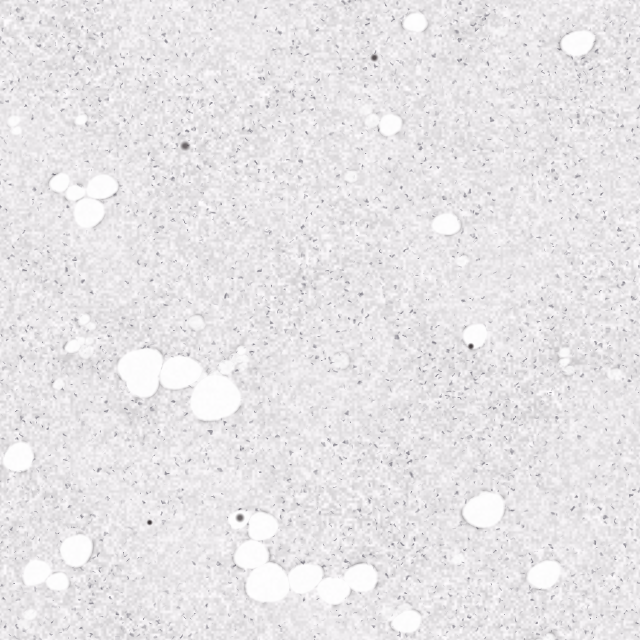
A Shadertoy shader for this texture:

```glsl
const vec3 PAPER = vec3(0.914, 0.905, 0.913);
const vec3 BUBBLE = vec3(0.992, 0.99, 0.992);
const vec3 SPECK = vec3(0.5, 0.49, 0.53);
const vec3 PIT = vec3(0.15, 0.12, 0.13);
const float FINE_CELLS = 250.0;
const float FINE_CONTRAST = 0.115;
const float COARSE_CELLS = 115.0;
const float COARSE_CONTRAST = 0.055;
const float SPECK_CELLS = 105.0;
const float SPECK_DENSITY = 0.36;
const float PATCH_CONTRAST = 0.009;
const int CLUSTERS = 36;
const int CHAIN = 5;
const float CHAIN_CHANCE = 0.58;
const float MIN_RADIUS = 0.008;
const float MAX_RADIUS = 0.039;
const float BUBBLE_EDGE = 0.0025;
const int PITS = 5;
const float UPPER_BAND = 0.43;
const float LOWER_BAND = 0.355;
const float BAND_WIDTH = 0.018;
const float TAU = 6.2831853;

vec3 hash3(vec2 p) {
    vec3 q = fract(p.xyx * vec3(0.1031, 0.1030, 0.0973));
    q += dot(q, q.yxz + 33.33);
    return fract((q.xxy + q.yzz) * q.zyx);
}

// Smooth random field centered on zero
float noise(vec2 p) {
    vec2 c = floor(p);
    vec2 f = p - c;
    f *= f * (3.0 - 2.0 * f);
    float low = mix(hash3(c).x, hash3(c + vec2(1, 0)).x, f.x);
    float high = mix(hash3(c + vec2(0, 1)).x, hash3(c + vec2(1, 1)).x, f.x);
    return mix(low, high, f.y) - 0.5;
}

// Soft, slowly changing field made of layered sines
float waves(vec2 p) {
    return (sin(p.x * 9.0 + 2.5 * sin(p.y * 7.0))
          + sin(p.y * 17.0 - 2.0 * sin(p.x * 13.0 + 1.0))
          + sin(p.x * 31.0 + p.y * 23.0 + 2.0 * sin(p.y * 29.0))) / 3.0;
}

float band(float y, float center) {
    float d = (y - center) / BAND_WIDTH;
    return exp(-d * d);
}

// Small dark flecks, present in a share of the cells
float specks(vec2 p, float density) {
    p += 0.6 * vec2(noise(p * 2.1 + 40.0), noise(p * 2.1 + 90.0));
    vec2 cell = floor(p);
    float cover = 0.0;
    for (int y = -1; y <= 1; y++)
    for (int x = -1; x <= 1; x++) {
        vec2 c = cell + vec2(x, y);
        vec3 place = hash3(c + 211.0);
        vec3 look = hash3(c + 503.0);
        float radius = mix(0.28, 0.55, look.x);
        float angle = TAU * look.z;
        vec2 d = c + place.xy - p;
        d += 0.35 * vec2(cos(angle), sin(angle)) * dot(d, vec2(cos(angle), sin(angle)));
        float fleck = 1.0 - smoothstep(0.0, radius, length(d));
        float strength = mix(0.16, 0.95, look.y * look.y);
        cover = max(cover, fleck * strength * step(place.z, density));
    }
    return cover;
}

// Chains of touching ovals: x = cover, y = rim shadow
vec2 bubbles(vec2 p, float edge) {
    vec2 result = vec2(0.0);
    for (int i = 0; i < CLUSTERS; i++) {
        float id = float(i);
        vec3 seed = hash3(vec2(id, 71.0));
        vec2 center = fract(id * vec2(0.7549, 0.5698) + 0.45 * seed.xy);
        float radius = mix(MIN_RADIUS, MAX_RADIUS, pow(seed.z, 3.4));
        for (int j = 0; j < CHAIN; j++) {
            vec3 h = hash3(vec2(id + 5.0, float(j) * 7.0 + 131.0));
            vec2 d = p - center;
            d.y -= 0.2 * d.x * h.x;
            d *= vec2(mix(1.0, 0.86, h.y), mix(1.0, 1.14, h.y));
            float wobble = 0.05 * sin(3.0 * atan(d.y, d.x + 1e-5) + TAU * h.z);
            float dist = length(d) - radius * (1.0 + wobble);
            float opacity = radius < 0.013 ? mix(0.55, 1.0, h.x) : 1.0;
            result.x = max(result.x, opacity * (1.0 - smoothstep(-edge, edge, dist)));
            result.y = max(result.y, opacity * exp(-abs(dist - edge) / edge));
            if (h.z > CHAIN_CHANCE) break;
            float next = clamp(radius * mix(0.55, 1.15, h.y), MIN_RADIUS * 0.8, MAX_RADIUS);
            float angle = TAU * h.x;
            center += (radius + next) * 1.02 * vec2(cos(angle), sin(angle));
            radius = next;
        }
    }
    return result;
}

void mainImage(out vec4 fragColor, in vec2 fragCoord) {
    vec2 uv = fragCoord / iResolution.y;
    float field = waves(uv);
    float bands = (band(uv.y, UPPER_BAND) + band(uv.y, LOWER_BAND)) * (0.7 + 0.4 * field);

    // Pale ground with grain, broad patches and faint bands
    float grain = FINE_CONTRAST * noise(uv * FINE_CELLS)
                + COARSE_CONTRAST * noise(uv * COARSE_CELLS + 31.0);
    vec3 color = PAPER + grain * (1.0 + 0.3 * field);
    color -= PATCH_CONTRAST * (field + 1.4 * noise(uv * 14.0)) + 0.018 * bands;

    // Flecks gather in patches and along the bands
    float density = SPECK_DENSITY + 0.2 * field + 0.2 * bands + 0.25 * noise(uv * 22.0);
    color = mix(color, SPECK, specks(uv * SPECK_CELLS, density));

    // White bubbles with a broken shadow at the rim
    vec2 bubble = bubbles(uv, max(BUBBLE_EDGE, 1.0 / iResolution.y));
    float broken = smoothstep(-0.1, 0.3, noise(uv * 80.0));
    color -= 0.16 * bubble.y * broken * (1.0 - bubble.x);
    color = mix(color, BUBBLE + 0.1 * grain, bubble.x);

    // A few isolated dark pits
    for (int i = 0; i < PITS; i++) {
        vec3 h = hash3(vec2(float(i) + 3.0, 907.0));
        float radius = mix(0.005, 0.01, h.z);
        float pit = 1.0 - smoothstep(radius * 0.2, radius, length(uv - h.xy));
        color = mix(color, PIT, pit * mix(0.95, 0.6, h.z));
    }

    fragColor = vec4(clamp(color, 0.0, 1.0), 1.0);
}
```
